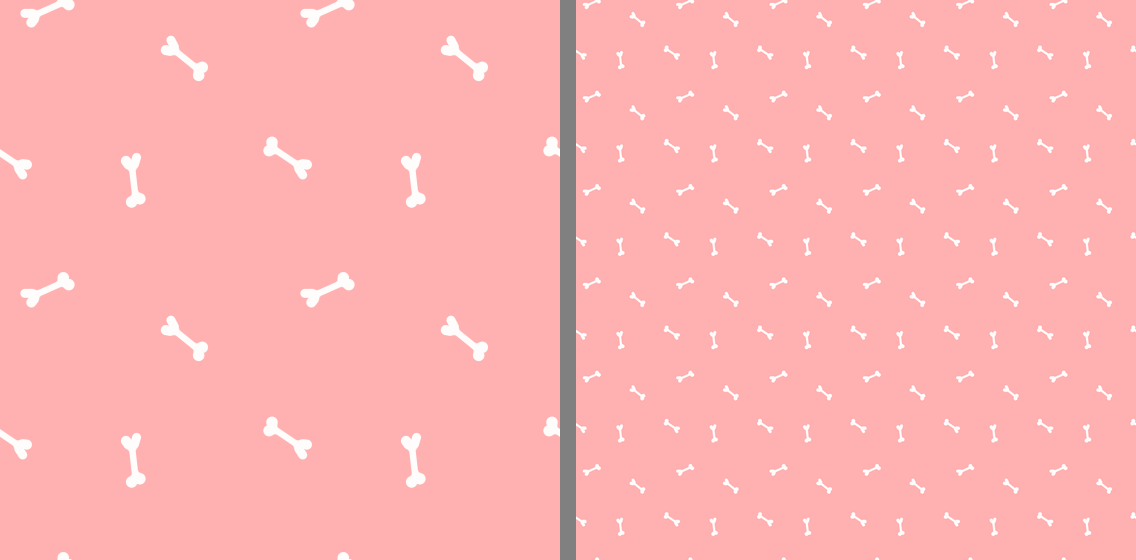
Left: one tile. Right: repeated 3 by 3.
Give the GLSL for this pattern, as a three.js fragment shader.

```glsl
// Small white bones scattered on a flat pink ground, four to a tile, two tiles each way.
// Each bone is a distance field: a shaft blended into two slim lobes and two round ones.
// Offsets wrap inside the tile, so bones cross its borders without a seam.

varying vec2 vUv;

float capsule(vec2 p, vec2 a, vec2 b, float radius) {
  vec2 pa = p - a, ba = b - a;
  return length(pa - ba * clamp(dot(pa, ba) / dot(ba, ba), 0.0, 1.0)) - radius;
}

float smoothMin(float a, float b, float k) {
  float h = max(k - abs(a - b), 0.0) / k;
  return min(a, b) - 0.25 * k * h * h;
}

// Bone along x, in hundredths of a tile
float bone(vec2 p) {
  float shaft = capsule(p, vec2(-4.4, 0.0), vec2(5.7, 0.0), 1.15);
  // Slim, splayed end
  float slim = min(capsule(p, vec2(-5.8, 1.0), vec2(-8.1, 2.0), 1.6),
                   capsule(p, vec2(-6.0, -1.2), vec2(-7.3, -1.9), 1.8));
  // Round, uneven end
  float knob = min(length(p - vec2(6.7, 1.5)), length(p - vec2(7.5, -1.55))) - 2.05;
  return smoothMin(shaft, min(slim, knob), 1.3);
}

void main() {
  vec2 tile = vUv * 2.0;

  // Centre and heading of each bone in the tile
  vec4 centreX = vec4(0.171, 0.661, 0.025, 0.477);
  vec4 centreY = vec4(0.967, 0.790, 0.437, 0.355);
  vec4 heading = vec4(0.42, -0.68, 2.55, -1.457);

  float dist = 100.0;
  for (int i = 0; i < 4; i++) {
    vec2 offset = fract(tile - vec2(centreX[i], centreY[i]) + 0.5) - 0.5;
    float c = cos(heading[i]), s = sin(heading[i]);
    vec2 local = vec2(c * offset.x + s * offset.y, c * offset.y - s * offset.x);
    dist = min(dist, bone(local * 100.0));
  }

  // Edge softened over about one pixel
  float soft = 0.7 * fwidth(tile.x) * 100.0;
  float cover = 1.0 - smoothstep(-soft, soft, dist);
  vec3 pink = vec3(1.0, 0.69, 0.69);
  vec3 white = vec3(1.0, 0.99, 0.99);
  gl_FragColor = vec4(mix(pink, white, cover), 1.0);
}
```
